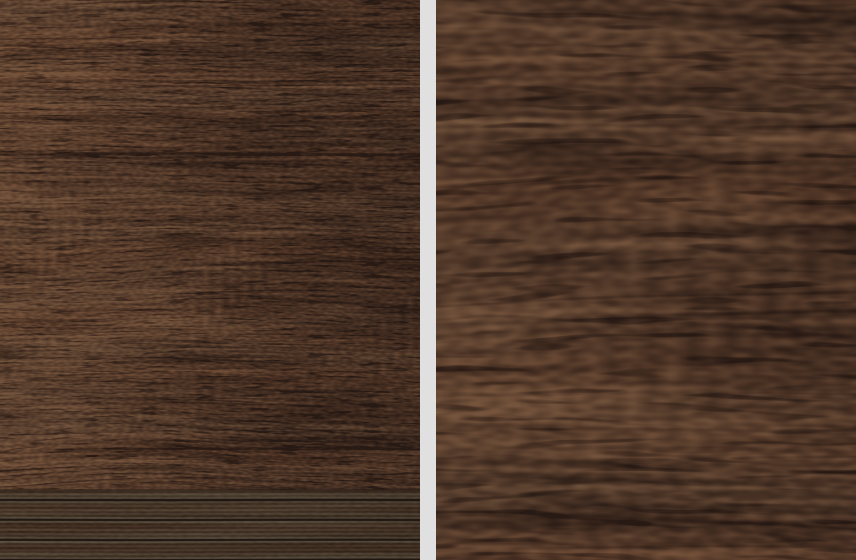
Left: the whole. Right: its middle third, enlarged.
Write a Shadertoy shader that draws this texture.

```glsl
// Dark walnut veneer with flowing horizontal grain above a ribbed slat edge.

const vec3 WOOD_DARK = vec3(0.165, 0.108, 0.082);
const vec3 WOOD_MID = vec3(0.285, 0.193, 0.140);
const vec3 WOOD_LIGHT = vec3(0.435, 0.310, 0.222);
const vec3 SLAT_OLIVE = vec3(0.290, 0.248, 0.195);
const vec3 SLAT_BROWN = vec3(0.250, 0.172, 0.122);
const vec3 GAP_COLOR = vec3(0.110, 0.080, 0.065);

const float EDGE_HEIGHT = 0.125;
const float SLAT_PITCH = 0.0357;
const float BAND_PITCH = 0.52;

vec2 gradientAt(vec2 cell) {
    float h = fract(sin(dot(cell, vec2(127.1, 311.7))) * 43758.5);
    float angle = 6.28318 * h;
    return vec2(cos(angle), sin(angle));
}

// Gradient noise, roughly -0.7 to 0.7
float gnoise(vec2 p) {
    vec2 i = floor(p), f = fract(p);
    vec2 u = f * f * f * (f * (f * 6.0 - 15.0) + 10.0);
    vec2 e = vec2(1.0, 0.0);
    float a = dot(gradientAt(i), f);
    float b = dot(gradientAt(i + e.xy), f - e.xy);
    float c = dot(gradientAt(i + e.yx), f - e.yx);
    float d = dot(gradientAt(i + e.xx), f - e.xx);
    return mix(mix(a, b, u.x), mix(c, d, u.x), u.y);
}

float grain(vec2 p, vec2 frequency, float seed) {
    return gnoise(p * frequency + vec2(seed, seed * 1.7));
}

// Thin veins along the zero crossings of stretched noise
float veins(vec2 p, vec2 frequency, float width, float seed) {
    float vein = 1.0 - smoothstep(0.0, width, abs(grain(p, frequency, seed)));
    float patches = smoothstep(-0.15, 0.3, grain(p, vec2(3.0, 24.0), seed + 7.3));
    return vein * patches;
}

// Soft bell around lines repeated every pitch
float repeatedBand(float y, float center, float pitch, float width) {
    float d = (fract((y - center) / pitch + 0.5) - 0.5) * pitch / width;
    return exp(-d * d);
}

vec3 woodRamp(float tone) {
    vec3 lower = mix(WOOD_DARK, WOOD_MID, clamp(tone * 2.0, -0.1, 1.0));
    return mix(lower, WOOD_LIGHT, clamp(tone * 2.0 - 1.0, 0.0, 1.15));
}

vec3 wood(vec2 p, float across) {
    // Bend the fibres gently
    vec2 q = p;
    q.y += 0.026 * grain(p, vec2(1.6, 4.5), 3.1);
    q.y += 0.002 * grain(p, vec2(7.0, 28.0), 8.4);

    // Light falls from the left
    float tone = mix(0.92, 0.43, smoothstep(-0.25, 0.95, across));

    // Bands, streaks, fibres
    tone += 0.15 * grain(q, vec2(1.3, 9.0), 1.2);
    tone += 0.19 * grain(q, vec2(1.5, 31.0), 5.6);
    tone += 0.27 * grain(q, vec2(2.2, 84.0), 9.7);
    tone += 0.42 * grain(q, vec2(6.0, 190.0), 2.8);
    tone += 0.38 * grain(q, vec2(85.0, 250.0), 4.3);

    // Dark growth lines and short pores
    tone -= 0.26 * veins(q, vec2(1.0, 34.0), 0.07, 6.5);
    tone -= 0.22 * veins(q, vec2(1.8, 72.0), 0.14, 11.9);
    tone -= 0.38 * smoothstep(0.12, 0.40, grain(q, vec2(20.0, 215.0), 15.2));

    // Recurring dark band made of close parallel lines
    float band = repeatedBand(p.y, 0.203, BAND_PITCH, 0.012);
    float stripes = smoothstep(-0.05, 0.25, grain(p, vec2(0.9, 135.0), 18.6));
    tone -= band * (0.03 + 0.34 * stripes);

    // Slight shift between red and golden fibres
    float hue = grain(q, vec2(1.5, 22.0), 21.4);
    return woodRamp(tone) * (1.0 + hue * vec3(0.03, -0.02, -0.05));
}

vec3 slats(vec2 p, float across, float pixel) {
    float y = EDGE_HEIGHT - p.y + 0.0012 * grain(p, vec2(2.0, 9.0), 24.1);
    float slat = fract((y + 0.018) / SLAT_PITCH);
    float rib = 0.5 + 0.5 * cos(6.28318 * y / (SLAT_PITCH / 5.0));
    float streak = grain(p, vec2(2.0, 110.0), 27.5);
    float speckle = grain(p, vec2(80.0, 240.0), 30.2);

    // Olive lip fades into the brown, grooved face
    float olive = 0.62 * smoothstep(0.35, 0.95, slat) + 0.55 * (1.0 - smoothstep(0.1, 0.3, slat));
    olive = clamp(olive + 0.25 * rib + 0.08 + 0.5 * streak, 0.0, 1.0);
    vec3 color = mix(SLAT_BROWN, SLAT_OLIVE, olive);
    color *= 0.86 + 0.26 * rib + 0.20 * streak + 0.16 * speckle;
    color *= mix(1.05, 0.95, across);

    // Shadow gaps between the slats
    float gapDistance = min(slat, 1.0 - slat) * SLAT_PITCH;
    float gap = 1.0 - smoothstep(0.0006, 0.0014 + pixel, gapDistance);
    return mix(color, GAP_COLOR, 0.9 * gap);
}

void mainImage(out vec4 fragColor, in vec2 fragCoord) {
    float pixel = 1.0 / iResolution.y;
    vec2 p = fragCoord * pixel;
    float across = fragCoord.x / iResolution.x;

    float isWood = smoothstep(-pixel, pixel, p.y - EDGE_HEIGHT);
    vec3 color = mix(slats(p, across, pixel), wood(p, across), isWood);

    // Contact shadow under the veneer
    float seam = 1.0 - smoothstep(0.0006, 0.0014 + pixel, abs(p.y - EDGE_HEIGHT));
    color = mix(color, GAP_COLOR, 0.4 * seam);
    fragColor = vec4(clamp(color, 0.0, 1.0), 1.0);
}
```
